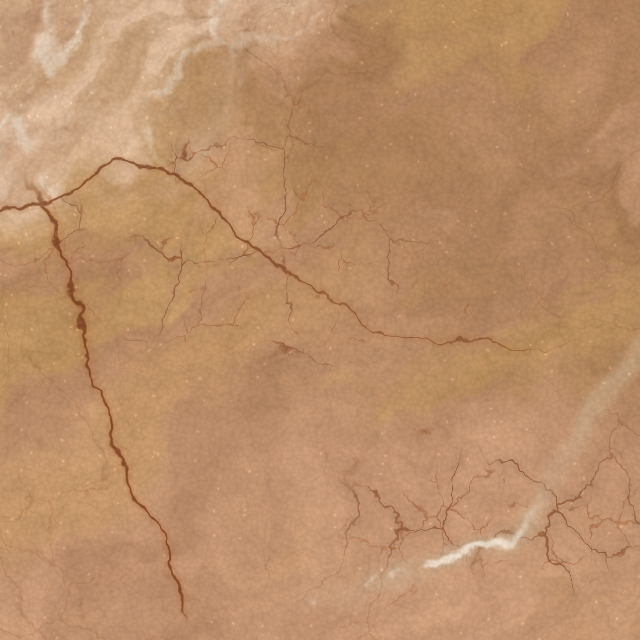
A WebGL 1 fragment shader for this texture:

```glsl
precision highp float;
// Polished warm marble: ochre, tan and rosy clouds drawn along slanted strata,
// crossed by rust cracks, hairline networks and a broken white calcite seam.
// Clouds are layered sines; hairlines and grain are cellular noise.

uniform vec2 u_resolution;

#define TAN vec3(0.715, 0.535, 0.395)
#define OCHRE vec3(0.74, 0.57, 0.38)
#define BROWN vec3(0.645, 0.475, 0.33)
#define ROSE vec3(0.765, 0.58, 0.45)
#define CREAM vec3(0.835, 0.70, 0.58)
#define CALCITE vec3(0.92, 0.86, 0.79)
#define RUST vec3(0.46, 0.24, 0.12)
#define HAIR_SCALE 7.0
#define GRAIN_SCALE 130.0
#define GRAIN_DEPTH 0.08
#define CRACK_WIDTH 0.0031
#define WARP 0.075

vec2 hash2(vec2 p) {
  return fract(sin(vec2(dot(p, vec2(127.1, 311.7)), dot(p, vec2(269.5, 183.3)))) * 43758.55);
}

// Sum of rotated, bent sine waves, roughly -1 to 1.
float layers(vec2 p) {
  float sum = 0.0, amp = 0.5;
  for (int i = 0; i < 6; i++) {
    p = mat2(0.8, 0.6, -0.6, 0.8) * p * 1.9 + 1.7;
    sum += amp * sin(p.x + 1.4 * sin(p.y));
    amp *= 0.6;
  }
  return sum;
}

// Cellular noise: nearest distance, gap to the second nearest, random id.
vec3 cells(vec2 p) {
  vec2 base = floor(p), f = fract(p);
  float near = 8.0, next = 8.0, id = 0.0;
  for (int j = -1; j <= 1; j++) {
    for (int i = -1; i <= 1; i++) {
      vec2 cell = vec2(float(i), float(j));
      vec2 seed = hash2(base + cell);
      float d = length(cell + seed - f);
      next = min(next, max(near, d));
      if (d < near) { near = d; id = fract(seed.x * 17.0 + seed.y * 31.0); }
    }
  }
  return vec3(near, next - near, id);
}

float line(float d, float width, float soft) {
  return 1.0 - smoothstep(width * 0.3, width + soft, abs(d));
}

float span(float a, float b, float x) {
  return smoothstep(a, a + 0.04, x) * (1.0 - smoothstep(b - 0.08, b, x));
}

void main() {
  vec2 uv = gl_FragCoord.xy / u_resolution;
  float px = 1.0 / min(u_resolution.x, u_resolution.y);

  // Warped coordinates and strata rising to the right
  vec2 bend = vec2(layers(uv * 3.0 + 2.0), layers(uv * 3.0 + 9.0));
  vec2 p = uv + WARP * bend;
  vec2 slant = vec2(dot(p, vec2(0.82, 0.57)), dot(p, vec2(-0.57, 0.82)));
  float strata = layers(slant * vec2(1.5, 5.0) + 4.0);
  float clouds = layers(p * 3.4 + 6.0);
  float wisps = layers(slant * vec2(6.0, 18.0) + clouds);

  // Colour regions
  float brownArea = smoothstep(1.0, 1.4, p.x + p.y + 0.14 * strata);
  float roseArea = 1.0 - smoothstep(0.1, 0.4, p.y + 0.12 * strata - 0.1 * p.x);
  float creamArea = smoothstep(0.95, 1.3, 1.6 * p.y - p.x + 0.16 * strata + 0.1 * clouds);
  vec3 color = mix(TAN, OCHRE, smoothstep(-0.3, 0.3, strata + 0.5 * clouds));
  color = mix(color, BROWN, 0.9 * brownArea * smoothstep(-0.7, 0.1, clouds + 0.3 * wisps));
  color = mix(color, ROSE, 0.75 * roseArea);
  color = mix(color, ROSE, 0.6 * smoothstep(0.15, 0.5, clouds - 0.5 * strata));
  color = mix(color, CREAM, clamp(creamArea * (0.75 + 0.4 * wisps + 0.2 * clouds), 0.0, 1.0));
  color += (0.032 * wisps + 0.014 * clouds) * vec3(1.0, 0.95, 0.88);

  // Pale band across the left half
  float band = line(slant.y - 0.13, 0.07, 0.03) * (1.0 - smoothstep(0.4, 0.7, uv.x));
  color = mix(color, OCHRE * 1.05, 0.6 * band);

  // Hairline networks, coarse and fine, densest along the falling diagonal
  vec2 ragged = vec2(layers(uv * 14.0), layers(uv * 14.0 + 5.0));
  vec2 crooked = uv + 0.035 * bend + 0.016 * ragged;
  float patches = smoothstep(-0.15, 0.35, layers(uv * 5.0 + 3.0));
  float belt = 1.0 - smoothstep(0.08, 0.4, abs(uv.x + uv.y - 0.98));
  float fade = smoothstep(-0.5, 0.4, ragged.x + ragged.y);
  float hair = cells(crooked * HAIR_SCALE + 3.0).y;
  float fine = cells(crooked * HAIR_SCALE * 2.1 + 20.0).y;
  color = mix(color, ROSE * 0.9, 0.35 * line(hair, 0.12, 0.1) * patches * belt);
  color = mix(color, RUST * 1.1, line(hair, 0.014, 0.018) * patches * (0.15 + 0.5 * belt));
  color = mix(color, RUST * 1.25, line(fine, 0.025, 0.03) * fade * patches * (0.12 + 0.3 * belt));

  // White threads in the cream corner
  float thread = cells(crooked * 5.5 + 11.0).y;
  color = mix(color, CALCITE, 0.6 * line(thread, 0.04, 0.09) * creamArea * fade);

  // Calcite seam: wide and grey on the right, bright and broken in the middle
  float jitter = layers(uv * 6.0 + 1.0);
  float wobble = 0.022 * jitter + 0.008 * ragged.y;
  float seam = uv.y - 0.06 - 0.28 * (uv.x - 0.44) - 1.2 * max(uv.x - 0.8, 0.0) + wobble;
  seam /= mix(1.04, 1.8, smoothstep(0.76, 0.86, uv.x));
  float broken = smoothstep(-0.5, 0.1, layers(uv * 9.0 + 8.0));
  float seamSpan = smoothstep(0.42, 0.6, uv.x) * (0.75 + 0.4 * wisps);
  color = mix(color, CREAM * vec3(0.93, 0.96, 0.95), 0.55 * line(seam, 0.02, 0.008) * seamSpan);
  float core = line(seam, 0.006, 0.004) * span(0.46, 0.86, uv.x) * broken;
  color = mix(color, CALCITE, 0.95 * core);

  // Two rust cracks: one falling steeply, one crossing to the right
  float steep = (uv.x - 0.06 - 0.34 * (0.68 - uv.y) + 0.028 * jitter + 0.007 * ragged.x) / 1.06;
  float crossing = uv.y - 0.735 + 0.265 * smoothstep(0.22, 0.64, uv.x);
  crossing += 0.06 * (1.0 - smoothstep(0.05, 0.2, uv.x)) + wobble;
  crossing /= 1.0 + 0.3 * span(0.26, 0.62, uv.x);
  float swell = 0.75 + 0.55 * layers(uv * 11.0);
  float steepSpan = span(0.02, 0.74, uv.y);
  float crossSpan = 1.0 - smoothstep(0.75, 0.95, uv.x);
  float taper = mix(0.85, 0.3, smoothstep(0.38, 0.52, uv.x));
  float halo = max(line(steep, 0.006, 0.007) * steepSpan, 0.5 * line(crossing, 0.005, 0.007) * crossSpan);
  color = mix(color, vec3(0.69, 0.43, 0.25), 0.35 * halo);
  float width = CRACK_WIDTH * max(swell, 0.2);
  float crack = line(steep, width, px) * steepSpan;
  crack = max(crack, line(crossing, width * taper, px) * crossSpan * mix(0.5, 1.0, taper));
  color = mix(color, RUST, 0.8 * crack);

  // Fine mottling, streaks and rare pale specks
  vec3 grain = cells(uv * GRAIN_SCALE + 0.8 * ragged);
  float mottle = layers(uv * 38.0 + bend);
  color *= 1.0 + GRAIN_DEPTH * (0.45 - grain.x) + 0.03 * (grain.z - 0.5) + 0.026 * mottle;
  float speck = step(0.985, grain.z) * (1.0 - smoothstep(0.1, 0.4, grain.x));
  color += 0.07 * speck;

  gl_FragColor = vec4(clamp(color, 0.0, 1.0), 1.0);
}
```
